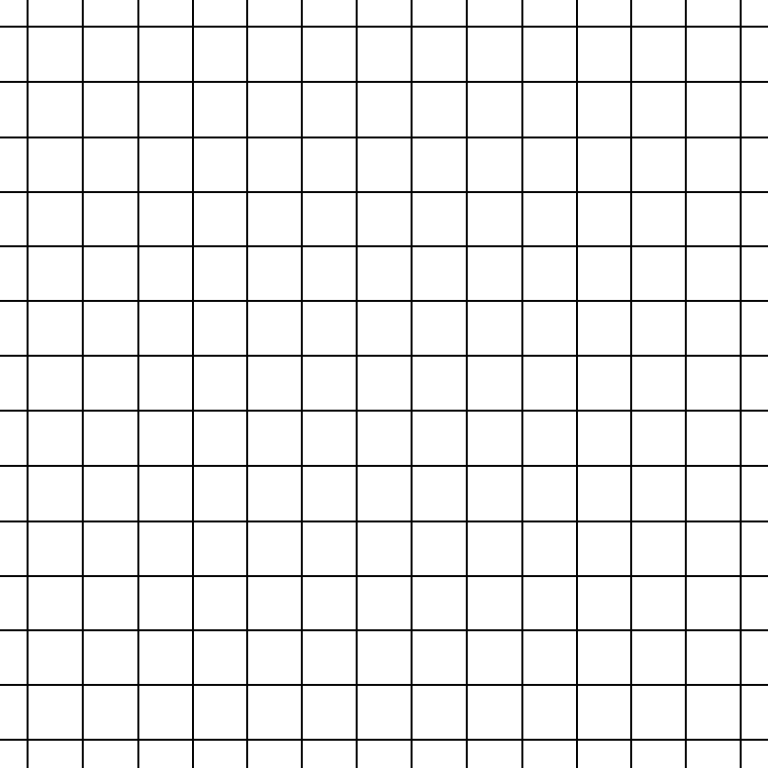
Give the GLSL for this pattern, as a WebGL 1 fragment shader.

```glsl
precision highp float;
// Square grid of thin black lines on white, with slightly uneven spacing.

uniform vec2 u_resolution;

const float LINES = 14.0;         // lines across and down
const float DRIFT_PERIOD = 7.0;   // lines before the uneven spacing recurs
const float LINE_WIDTH = 0.00255;
const vec2 GRID_SHIFT = vec2(0.00013, -0.00104);
const vec3 PAPER = vec3(1.0);
const vec3 INK = vec3(0.01);

// Small displacement of a line, strongest near the third of each period.
float lineDrift(float index) {
    float d = mod(index, DRIFT_PERIOD) - 2.3;
    return 0.00156 * exp(-d * d / 1.6);
}

// Distance from a coordinate to the line in its cell.
float lineDistance(float x, float shift) {
    float index = floor(x * LINES);
    float center = (index + 0.5) / LINES + shift + lineDrift(index);
    return abs(x - center);
}

// Share of a pixel covered by a line of the given width.
float lineCoverage(float dist, float width, float pixel) {
    float cover = (0.5 * width - dist) / pixel + 0.5;
    return clamp(cover, 0.0, min(width / pixel, 1.0));
}

void main() {
    vec2 pixel = 1.0 / u_resolution;
    vec2 uv = gl_FragCoord.xy * pixel;
    uv.y = 1.0 - uv.y;   // rows are numbered from the top

    float column = lineCoverage(lineDistance(uv.x, GRID_SHIFT.x), LINE_WIDTH, pixel.x);
    float row = lineCoverage(lineDistance(uv.y, GRID_SHIFT.y), LINE_WIDTH, pixel.y);

    // Union of both line families
    float ink = 1.0 - (1.0 - column) * (1.0 - row);
    gl_FragColor = vec4(mix(PAPER, INK, ink), 1.0);
}
```
